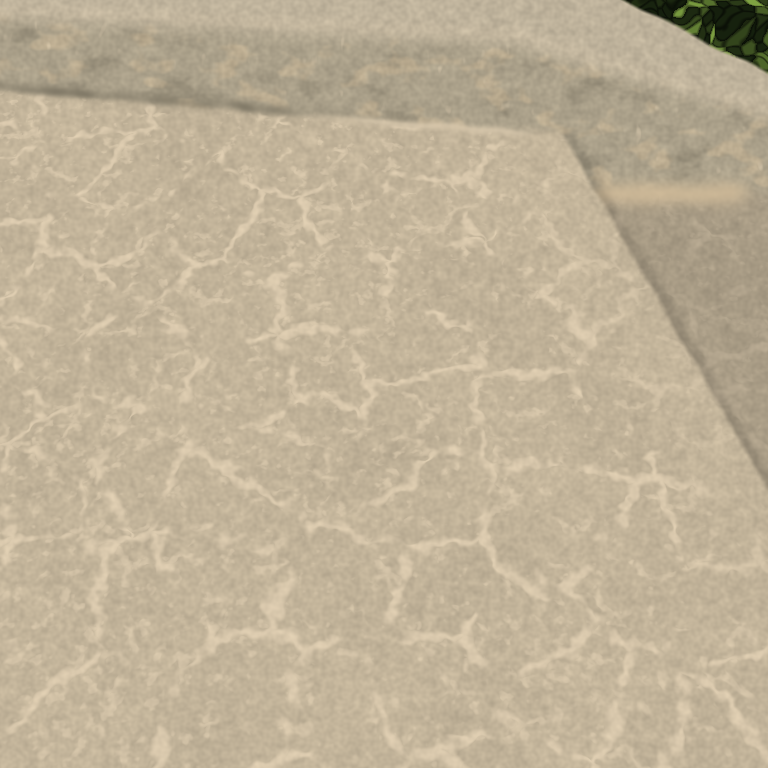
Write a WebGL 2 fragment shader that draws this texture.

```glsl
#version 300 es
precision highp float;
// Weathered concrete slab with pale broken veins, a worn kerb and a leafy corner.

uniform vec2 u_resolution;
out vec4 fragColor;

const vec3 SLAB = vec3(0.756, 0.699, 0.598);
const vec3 VEIN = vec3(0.862, 0.795, 0.685);
const vec3 KERB = vec3(0.670, 0.630, 0.542);
const vec3 KERB_LIGHT = vec3(0.745, 0.698, 0.608);
const vec3 GRIME = vec3(0.50, 0.47, 0.40);
const vec3 SAND = vec3(0.82, 0.735, 0.60);

vec2 hash2(vec2 p) {
    vec3 q = fract(p.xyx * vec3(0.1031, 0.1030, 0.0973));
    q += dot(q, q.yzx + 33.33);
    return fract((q.xx + q.yz) * q.zy);
}

float gradientDot(vec2 cell, vec2 corner, vec2 f) {
    float angle = 6.2832 * hash2(cell + corner).x;
    return dot(vec2(cos(angle), sin(angle)), f - corner);
}

// Gradient noise, roughly -0.7 to 0.7.
float noise(vec2 p) {
    vec2 i = floor(p), f = p - i;
    vec2 u = f * f * f * (f * (f * 6.0 - 15.0) + 10.0);
    float low = mix(gradientDot(i, vec2(0, 0), f), gradientDot(i, vec2(1, 0), f), u.x);
    float high = mix(gradientDot(i, vec2(0, 1), f), gradientDot(i, vec2(1, 1), f), u.x);
    return mix(low, high, u.y);
}

float fbm(vec2 p, int octaves) {
    float sum = 0.0, gain = 0.6;
    for (int i = 0; i < octaves; i++) {
        sum += gain * noise(p);
        p = mat2(1.6, 1.2, -1.2, 1.6) * p + 7.3;
        gain *= 0.55;
    }
    return sum;
}

// x: distance to the nearest cell border, y: random value of the cell.
vec2 cellBorder(vec2 p) {
    vec2 base = floor(p), f = p - base, nearest = vec2(0), id = vec2(0);
    float best = 9.0, border = 9.0;
    for (int y = -1; y <= 1; y++) for (int x = -1; x <= 1; x++) {
        vec2 o = vec2(x, y), r = o + hash2(base + o) - f;
        if (dot(r, r) < best) { best = dot(r, r); nearest = r; id = base + o; }
    }
    for (int y = -2; y <= 2; y++) for (int x = -2; x <= 2; x++) {
        vec2 o = vec2(x, y), r = o + hash2(base + o) - f, d = r - nearest;
        if (dot(d, d) > 1e-4) border = min(border, dot(0.5 * (r + nearest), normalize(d)));
    }
    return vec2(border, hash2(id + 19.0).y);
}

// Ragged cell borders that swell, thin out and break up.
float veins(vec2 p, float width, float gap) {
    vec2 warp = 0.20 * vec2(noise(p * 1.4), noise(p * 1.4 + 31.0))
              + 0.10 * vec2(noise(p * 4.0 + 9.0), noise(p * 4.0 + 57.0))
              + 0.07 * vec2(noise(p * 9.0 + 3.0), noise(p * 9.0 + 71.0));
    float w = width * (1.0 + 0.7 * noise(p * 3.1 + 4.0) + 0.9 * noise(p * 8.0));
    float line = 1.0 - smoothstep(0.1 * w, w, cellBorder(p + warp).x);
    float broken = noise(p * 1.3 + 13.0) + 0.7 * noise(p * 4.5 + 17.0);
    return line * smoothstep(gap, gap + 0.35, broken);
}

// Soft stroke of given half width around signed distance d.
float band(float d, float halfWidth) {
    return exp(-d * d / (halfWidth * halfWidth));
}

float grain(vec2 p) {
    return 0.07 * fbm(p * 38.0, 2) + 0.06 * noise(p * 85.0) + 0.06 * noise(p * 160.0);
}

vec3 slab(vec2 p) {
    vec2 ground = vec2(p.x - 0.5, p.y) * mix(0.9, 1.45, p.y);
    vec3 c = SLAB * (1.0 + 0.05 * fbm(p * 6.0, 3) + grain(p));
    float large = veins(ground * 7.0 + 3.0, 0.085, -0.22);
    float fine = veins(ground * 14.5 + 41.0, 0.14, 0.02);
    // Small crumbs gather in loose patches, more of them on the left.
    float patches = 0.25 * noise(p * 4.0) - 0.07 * p.x;
    float crumbs = smoothstep(0.17, 0.40, fbm(ground * 40.0 + 5.0, 3) + patches);
    float crust = smoothstep(0.15, 0.4, fbm(p * 20.0, 3)) * smoothstep(0.55, 0.9, p.y);
    float calm = 1.0 - 0.45 * smoothstep(-0.16, -0.03, (p.x - 0.728 + (p.y - 0.83) * 0.58));
    float pale = calm * max(max(0.95 * large, 0.65 * fine), max(0.6 * crumbs, 0.35 * crust));
    return mix(c, VEIN * (1.0 + 0.6 * grain(p)), pale);
}

vec3 kerb(vec2 p, float ridge) {
    float stain = fbm(p * vec2(13.0, 22.0) + 2.0, 4);
    vec3 c = mix(KERB, GRIME, 0.45 * smoothstep(0.02, 0.4, stain));
    c = mix(c, SAND, 0.45 * smoothstep(0.06, 0.32, fbm(p * vec2(18.0, 28.0) + 23.0, 3)));
    c = mix(c, VEIN, 0.45 * smoothstep(0.25, 0.45, fbm(p * vec2(55.0, 32.0) + 11.0, 2)));
    c = mix(c, KERB_LIGHT, smoothstep(-0.03, 0.005, ridge));
    c = mix(c, VEIN, 0.2 * band(ridge, 0.012));
    return c * (1.0 + 1.1 * grain(p));
}

vec3 leaves(vec2 p) {
    vec2 cell = cellBorder(p * vec2(62.0, 75.0) + 2.0 * noise(p * 25.0));
    vec3 c = mix(vec3(0.08, 0.12, 0.05), vec3(0.50, 0.64, 0.26), cell.y * cell.y);
    return c * mix(0.5, 1.0, smoothstep(0.0, 0.25, cell.x));
}

void main() {
    vec2 p = gl_FragCoord.xy / u_resolution;
    float wobble = 0.004 * noise(p * 22.0);

    // Signed distances to the slab sides, kerb ridge, ledge and planting.
    float top = p.y - (0.882 - 0.085 * p.x) + wobble;
    float side = (p.x - 0.728 + (p.y - 0.83) * 0.58) * 0.865 + wobble;
    float ridge = p.y - (0.988 - 0.05 * p.x - 0.24 * max(p.x - 0.67, 0.0));
    float ledge = p.y - 0.748 + wobble;
    float corner = (p.y - 1.0 + 0.50 * (p.x - 0.81)) * 0.89 + wobble;

    vec3 ground = slab(p);
    vec3 wall = kerb(p, ridge);
    vec3 lower = mix(ground * 0.87, wall, smoothstep(-0.012, 0.015, ledge));
    float shelf = smoothstep(0.76, 0.79, p.x) * (1.0 - smoothstep(0.95, 0.99, p.x));
    lower = mix(lower, SAND, 0.8 * shelf * band(ledge, 0.015));
    lower *= 1.0 - 0.12 * band(side - 0.006, 0.009);

    // The slab meets the right strip, then the kerb above.
    vec3 c = mix(ground, lower, smoothstep(-0.004, 0.005, side));
    float seam = 1.0 - smoothstep(0.66, 0.72, p.x);
    float above = smoothstep(-0.004, 0.006, top);
    c = mix(c, wall, above * max(seam, smoothstep(0.0, 0.02, top)));
    float shadow = (1.0 - smoothstep(0.3, 0.55, p.x)) * (0.8 + noise(p * 30.0));
    c = mix(c, GRIME, 0.75 * shadow * band(top - 0.006, 0.007));
    float rim = smoothstep(0.35, 0.5, p.x) * seam;
    c = mix(c, VEIN, 0.7 * rim * band(top - 0.002, 0.005));

    c = mix(c, leaves(p), smoothstep(-0.003, 0.003, corner));
    fragColor = vec4(clamp(c, 0.0, 1.0), 1.0);
}
```
